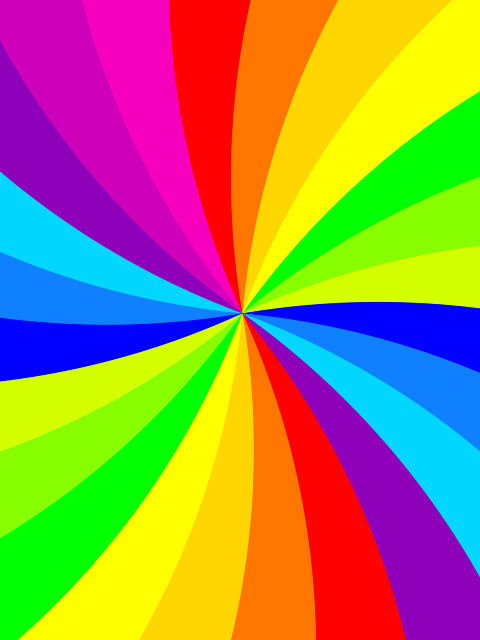
Write a Shadertoy shader that draws this background.

```glsl
#define CENTER vec2(0.505, 0.5104)  // hub, as a share of the canvas
#define SECTORS 24.0
#define START_ANGLE 1.739           // first edge at the hub, in radians
#define BEND 0.395                  // curvature of the arms, per canvas height
#define EDGE_WIDTH 1.2              // softness of the edges, in pixels

const float TAU = 6.2831853;

const vec3 PALETTE[13] = vec3[13](
    vec3(1.00, 0.467, 0.00),  // orange
    vec3(1.00, 0.84, 0.00),   // amber
    vec3(1.00, 1.00, 0.00),   // yellow
    vec3(0.00, 1.00, 0.00),   // green
    vec3(0.53, 1.00, 0.00),   // lime
    vec3(0.83, 1.00, 0.00),   // chartreuse
    vec3(0.00, 0.00, 1.00),   // blue
    vec3(0.06, 0.50, 1.00),   // azure
    vec3(0.00, 0.84, 1.00),   // cyan
    vec3(0.56, 0.00, 0.73),   // purple
    vec3(0.81, 0.00, 0.73),   // magenta
    vec3(0.97, 0.00, 0.74),   // pink
    vec3(1.00, 0.00, 0.00));  // red

// The first run of arms skips magenta and pink; the second uses every colour.
vec3 sectorColor(float sector) {
    int n = int(mod(sector + 0.5, SECTORS));
    int index = n < 10 ? n : (n == 10 ? 12 : n - 11);
    return PALETTE[index];
}

void mainImage(out vec4 fragColor, in vec2 fragCoord) {
    vec2 p = (fragCoord - CENTER * iResolution.xy) / iResolution.y;
    float radius = length(p);
    float angle = radius > 0.0 ? atan(p.y, p.x) : 0.0;

    // Unbend the circular arcs into straight clockwise sectors
    float hubAngle = angle + asin(min(BEND * radius, 1.0));
    float sectorSize = TAU / SECTORS;
    float s = (START_ANGLE - hubAngle) / sectorSize;

    // Blend the two neighbours across the nearest edge
    float edge = floor(s + 0.5);
    float edgeDistance = (s - edge) * sectorSize * radius;
    float halfWidth = 0.5 * EDGE_WIDTH / iResolution.y;
    float blend = smoothstep(-halfWidth, halfWidth, edgeDistance);
    vec3 color = mix(sectorColor(edge - 1.0), sectorColor(edge), blend);

    fragColor = vec4(color, 1.0);
}
```
